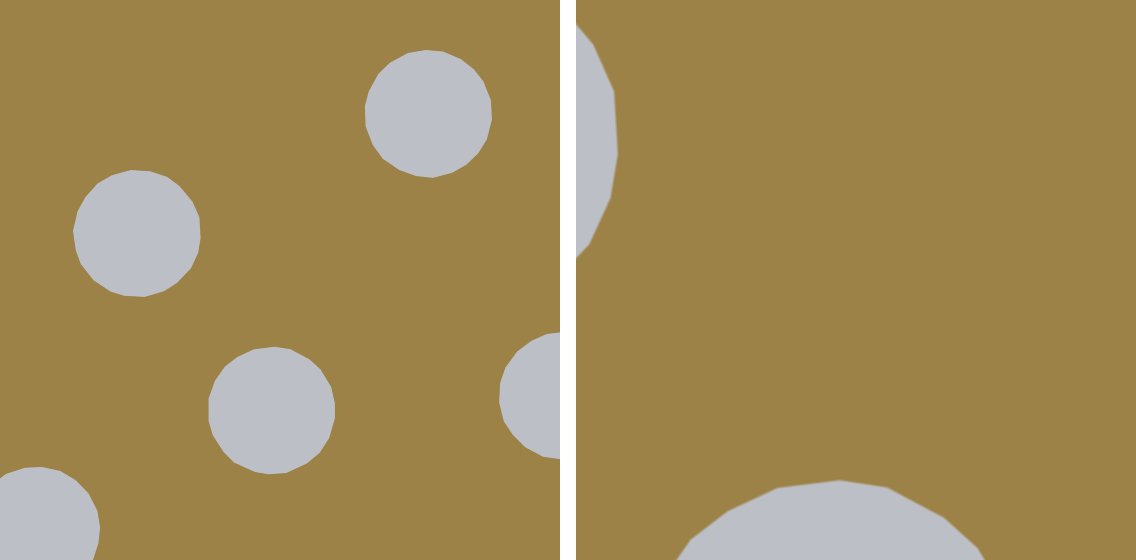
Left, the full canvas; right, a detail of the centre.
Reproduce this pattern procedurally as a three.js fragment shader.

```glsl
#define GROUND_COLOR vec3(0.612, 0.510, 0.278)
#define DISC_COLOR vec3(0.738, 0.750, 0.773)
#define LATTICE_ORIGIN vec2(0.040, 0.100)
#define LATTICE_ACROSS vec2(0.470, 0.120)
#define LATTICE_UP vec2(0.230, 0.530)
#define STAGGER vec2(0.025, -0.047)
#define APOTHEM 0.1128
#define FACETS 22
#define FACET_TURN 0.35
#define FACET_DEPTH 0.010
#define EDGE_SOFTNESS 0.0011

varying vec2 vUv;

const float PI = 3.14159265;

float hash(vec2 p) {
  return fract(sin(dot(p, vec2(127.1, 311.7))) * 43758.5453);
}

// Oblique lattice whose points sway to alternate sides.
vec2 discCenter(vec2 cell) {
  vec2 sway = STAGGER * cos(PI * vec2(cell.x + cell.y, cell.x));
  return LATTICE_ORIGIN + cell.x * LATTICE_ACROSS + cell.y * LATTICE_UP + sway;
}

// Signed distance to a disc cut from slightly uneven straight facets.
float facetedDisc(vec2 p, vec2 cell) {
  float dist = -1.0;
  float spin = hash(cell + 7.3);
  for (int k = 0; k < FACETS; k++) {
    vec2 seed = vec2(float(k), cell.x + 3.0 * cell.y);
    float turn = FACET_TURN * (hash(seed) - 0.5);
    float angle = 2.0 * PI * (float(k) + spin + turn) / float(FACETS);
    float depth = APOTHEM * (1.0 + FACET_DEPTH * (hash(seed + 19.7) - 0.5));
    dist = max(dist, dot(p, vec2(cos(angle), sin(angle))) - depth);
  }
  return dist;
}

void main() {
  // Nearest disc over the lattice cells that reach the canvas.
  float dist = 1.0;
  for (int row = 0; row < 2; row++) {
    for (int column = 0; column < 3; column++) {
      vec2 cell = vec2(float(column), float(row));
      dist = min(dist, facetedDisc(vUv - discCenter(cell), cell));
    }
  }

  float cover = 1.0 - smoothstep(-EDGE_SOFTNESS, EDGE_SOFTNESS, dist);
  gl_FragColor = vec4(mix(GROUND_COLOR, DISC_COLOR, cover), 1.0);
}
```
